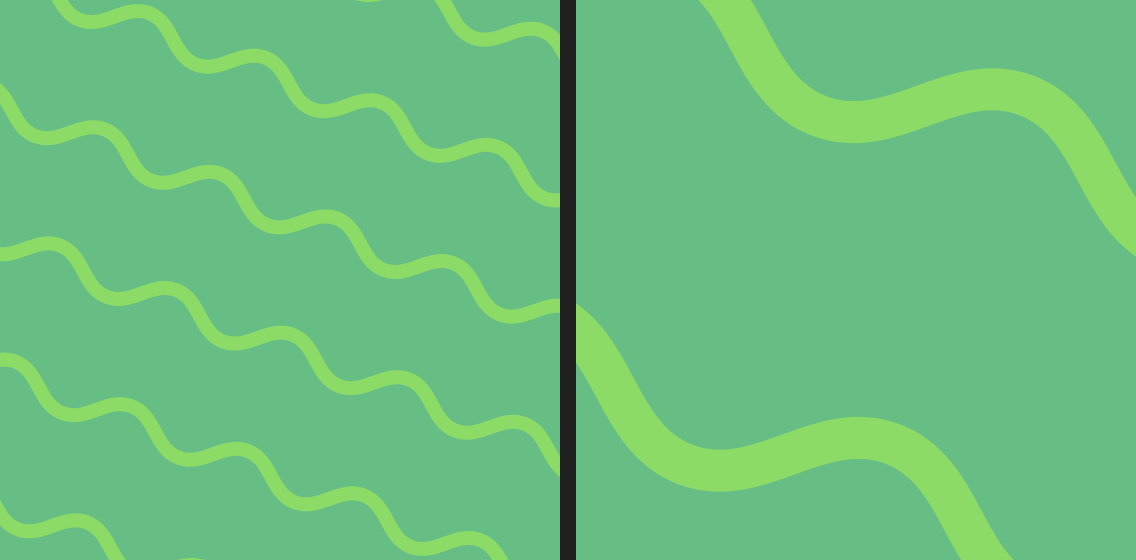
Left, the full canvas; right, a detail of the centre.
Write a Shadertoy shader that draws this pattern.

```glsl
const float TAU = 6.28318531;

const vec3 GREEN = vec3(0.40, 0.745, 0.52);
const vec3 LIME = vec3(0.55, 0.86, 0.40);

const float REPEATS = 4.5;         // cells across the canvas
const float TILT = -21.0;          // degrees, waves fall to the right
const float LINE_WIDTH = 0.1125;   // in cells

vec2 rotate(vec2 p, float angle) {
    float c = cos(angle), s = sin(angle);
    return vec2(c * p.x + s * p.y, c * p.y - s * p.x);
}

// Wave height, slightly straightened between its crests
float waveHeight(float x) {
    return 0.128 * sin(TAU * x) + 0.003 * sin(3.0 * TAU * x);
}

float waveSlope(float x) {
    return TAU * (0.128 * cos(TAU * x) + 0.009 * cos(3.0 * TAU * x));
}

// Distance to the wave, by refining the nearest point on the curve
float waveDistance(vec2 p) {
    float x = p.x;
    for (int i = 0; i < 6; i++) {
        float slope = waveSlope(x);
        x -= (x - p.x + (waveHeight(x) - p.y) * slope) / (1.0 + slope * slope);
    }
    return length(p - vec2(x, waveHeight(x)));
}

float strokeMask(float dist, float width, float pixel) {
    return 1.0 - smoothstep(-0.5 * pixel, 0.5 * pixel, dist - 0.5 * width);
}

void mainImage(out vec4 fragColor, in vec2 fragCoord) {
    // Centred, tilted cell coordinates
    float pixel = REPEATS / iResolution.y;
    vec2 cell = rotate((fragCoord - 0.5 * iResolution.xy) * pixel, radians(TILT));

    // One wave along the middle of each row
    cell.y = fract(cell.y) - 0.5;
    float line = strokeMask(waveDistance(cell), LINE_WIDTH, 1.4 * pixel);

    fragColor = vec4(mix(GREEN, LIME, line), 1.0);
}
```
